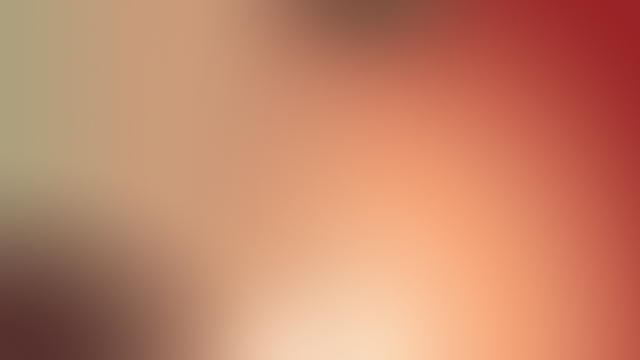
A WebGL 1 fragment shader for this background:

```glsl
precision highp float;

uniform vec2 u_resolution;

// Soft elliptical spot: 1 at the centre, fading to 0
float spot(vec2 uv, vec2 centre, vec2 size) {
  vec2 d = (uv - centre) / size;
  return exp(-dot(d, d));
}

float hash(vec2 p) {
  vec3 q = fract(vec3(p.xyx) * 0.1031);
  q += dot(q, q.yzx + 33.33);
  return fract((q.x + q.y) * q.z);
}

// Radial ramp around the light: cream, apricot, crimson
vec3 warmLight(vec2 uv) {
  vec3 cream = vec3(0.99, 0.88, 0.75);
  vec3 apricot = vec3(0.97, 0.66, 0.48);
  vec3 crimson = vec3(0.60, 0.14, 0.15);
  float d = length((uv - vec2(0.56, 0.0)) / vec2(0.45, 0.93));
  vec3 color = mix(cream, apricot, smoothstep(-0.1, 0.6, d));
  return mix(color, crimson, smoothstep(0.4, 1.4, d));
}

// Muted side: sage at the edge, tan further in
vec3 mutedSide(vec2 uv) {
  vec3 sage = vec3(0.67, 0.63, 0.49);
  vec3 tan_ = vec3(0.80, 0.61, 0.48);
  return mix(sage, tan_, smoothstep(-0.05, 0.3, uv.x));
}

void main() {
  vec2 uv = gl_FragCoord.xy / u_resolution;

  // Slanted blend between the two sides
  float across = smoothstep(0.25, 0.7, uv.x + 0.1 * (0.5 - uv.y));
  vec3 color = mix(mutedSide(uv), warmLight(uv), across);

  // Brown shade at the top
  vec3 umber = vec3(0.44, 0.31, 0.24);
  color = mix(color, umber, 0.85 * spot(uv, vec2(0.57, 1.04), vec2(0.15, 0.2)));

  // Dark lower left corner
  vec3 maroon = vec3(0.34, 0.19, 0.18);
  float corner = 1.0 - smoothstep(0.1, 1.0, length(uv / vec2(0.45, 0.6)));
  color = mix(color, maroon, corner);

  // Pale bloom at the bottom
  vec3 blush = vec3(0.98, 0.87, 0.77);
  color = mix(color, blush, 0.7 * spot(uv, vec2(0.47, -0.02), vec2(0.12, 0.2)));

  // Faint grain against banding
  color += (hash(floor(uv * vec2(512.0, 288.0))) - 0.5) / 255.0;
  gl_FragColor = vec4(color, 1.0);
}
```
